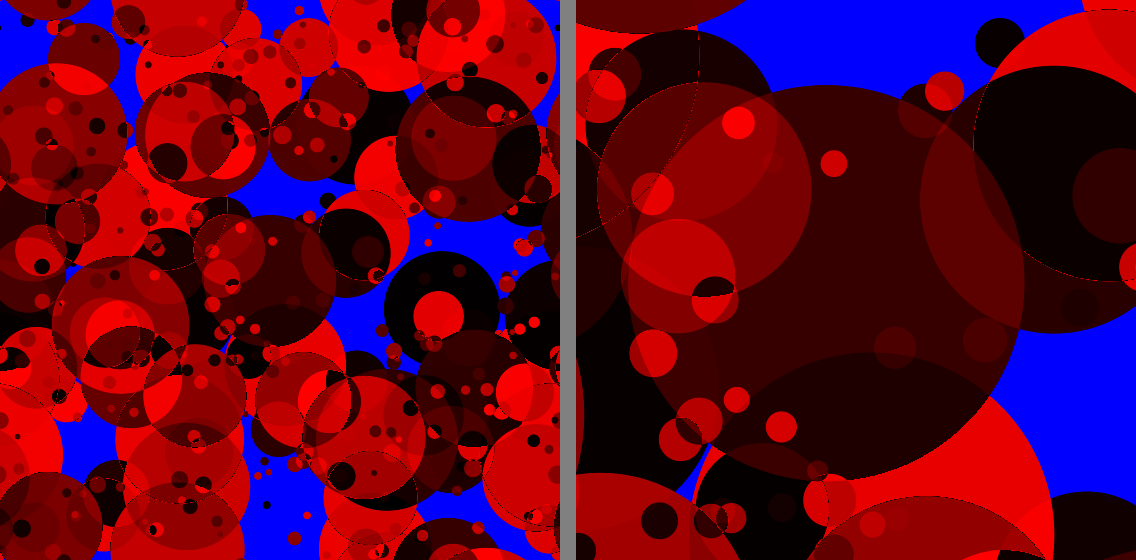
Left: the whole. Right: its middle third, enlarged.
A WebGL 2 fragment shader for this pattern:

```glsl
#version 300 es
precision highp float;
// Scattered overlapping discs whose red shades add and wrap around, on a blue ground; tiles.

uniform vec2 u_resolution;
out vec4 fragColor;

// Disc counts, and smallest and largest radius in canvas widths
const int LARGE_COUNT = 38;
const vec2 LARGE_RADIUS = vec2(0.075, 0.130);
const int MEDIUM_COUNT = 49;
const vec2 MEDIUM_RADIUS = vec2(0.024, 0.075);
const int SMALL_COUNT = 256;
const vec2 SMALL_RADIUS = vec2(0.005, 0.0165);

const float SCATTER = 0.26;     // random shift added to the even spread
const float EDGE_PIXELS = 0.8;  // width of the softened rim
const vec3 GROUND = vec3(0.0, 0.0, 1.0);
const vec3 DISC = vec3(1.0, 0.0, 0.0);

// Irrational steps that spread successive centres and radii evenly
const vec2 CENTRE_STEP = vec2(0.75488, 0.56984);
const float RADIUS_STEP = 0.61803;

// Three random values in 0..1 from a disc index and a layer seed
vec3 hash3(uint index, uint seed) {
    uvec3 v = uvec3(index, seed, index ^ (seed * 747u)) * 1664525u + 1013904223u;
    v.x += v.y * v.z;
    v.y += v.z * v.x;
    v.z += v.x * v.y;
    v ^= v >> 16u;
    v.x += v.y * v.z;
    v.y += v.z * v.x;
    v.z += v.x * v.y;
    return vec3(v >> 8u) / 16777216.0;
}

// Distance on a canvas that wraps at every side
float wrappedDistance(vec2 a, vec2 b) {
    vec2 offset = a - b;
    return length(offset - round(offset));
}

// Adds one layer of discs; state.x is the red shade, state.y the bare ground
vec2 addDiscs(vec2 state, vec2 p, int count, vec2 radii, uint seed) {
    float edge = EDGE_PIXELS / min(u_resolution.x, u_resolution.y);
    for (int i = 0; i < count; i++) {
        vec3 random = hash3(uint(i), seed);
        float n = float(i) + 0.5;
        vec2 centre = fract(n * CENTRE_STEP) + SCATTER * (random.xy - 0.5);
        float radius = mix(radii.x, radii.y, fract(n * RADIUS_STEP));
        float inside = radius - wrappedDistance(p, centre);
        float cover = clamp(0.5 + inside / edge, 0.0, 1.0);
        state.x = mix(state.x, fract(state.x + random.z), cover);
        state.y *= 1.0 - cover;
    }
    return state;
}

void main() {
    vec2 p = gl_FragCoord.xy / u_resolution;

    vec2 state = vec2(0.0, 1.0);
    state = addDiscs(state, p, LARGE_COUNT, LARGE_RADIUS, 11u);
    state = addDiscs(state, p, MEDIUM_COUNT, MEDIUM_RADIUS, 23u);
    state = addDiscs(state, p, SMALL_COUNT, SMALL_RADIUS, 37u);

    fragColor = vec4(DISC * state.x + GROUND * state.y, 1.0);
}
```
